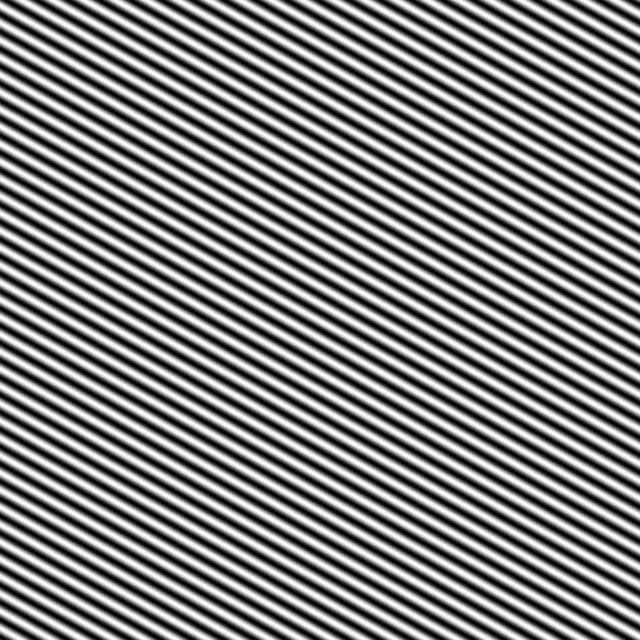
Give the GLSL for this pattern, as a WebGL 2 fragment shader.

```glsl
#version 300 es
precision highp float;
// Soft diagonal stripes falling to the right, fading between black and white.
// A single sine wave runs across the canvas, with more repeats
// up the canvas than across it.

uniform vec2 u_resolution;
out vec4 fragColor;

const float TAU = 6.2831853;

// Brightness of a plane wave; cycles holds its repeats across and up the canvas.
float sineGrating(vec2 position, vec2 cycles, float phase) {
    return 0.5 + 0.5 * sin(TAU * (dot(position, cycles) + phase));
}

void main() {
    vec2 uv = gl_FragCoord.xy / u_resolution;

    // The phase is a fraction of one repeat at the lower left corner.
    float brightness = sineGrating(uv, vec2(20.5, 37.0), 0.57);

    fragColor = vec4(vec3(brightness), 1.0);
}
```
